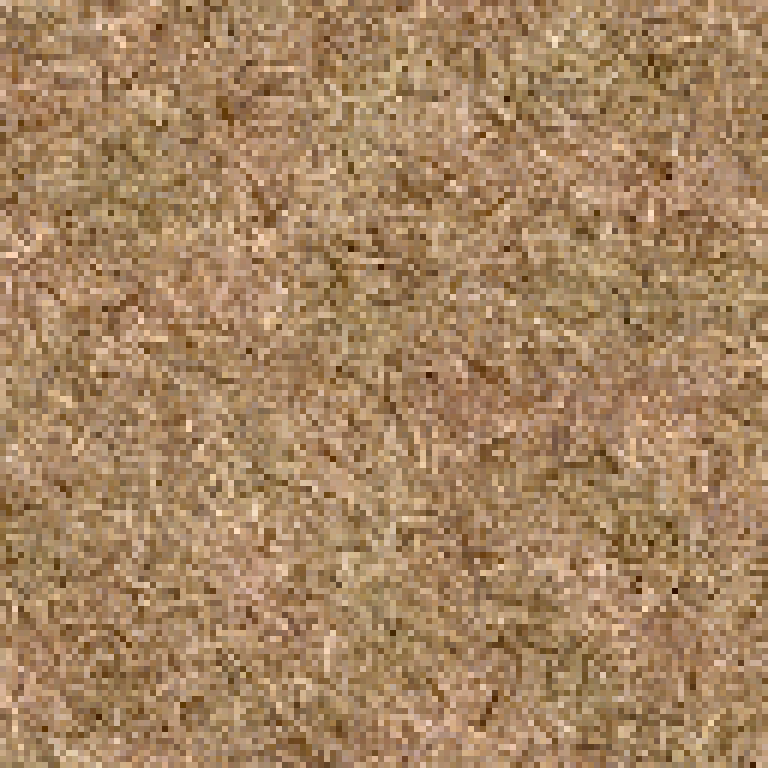
This texture is drawn by a WebGL 1 fragment shader. Its source:

```glsl
precision highp float;
// Coarse mosaic of matted tan felt: short tangled fibres, grain and dark specks.

uniform vec2 u_resolution;

const float MOSAIC = 128.0;     // square tiles across the canvas
const int FIBRE_LAYERS = 7;
const vec3 TAN = vec3(0.652, 0.524, 0.388);
const vec3 TONE_AXIS = vec3(0.98, 1.0, 1.04);
const vec3 WARM_AXIS = vec3(0.35, 0.0, -0.85);
const vec3 OLIVE_AXIS = vec3(-0.5, 0.4, -0.3);

vec2 hash2(vec2 p) {
  vec3 q = fract(p.xyx * vec3(0.1031, 0.1030, 0.0973));
  q += dot(q, q.yzx + 33.33);
  return fract((q.xx + q.yz) * q.zy);
}

// Centred random value in -1..1 with a triangular spread.
float spread(vec2 p) {
  vec2 h = hash2(p);
  return h.x + h.y - 1.0;
}

float cornerSlope(vec2 corner, vec2 offset) {
  float angle = 6.2832 * hash2(corner).x;
  return dot(vec2(cos(angle), sin(angle)), offset);
}

float gradientNoise(vec2 p) {
  vec2 i = floor(p);
  vec2 f = fract(p);
  vec2 u = f * f * f * (f * (f * 6.0 - 15.0) + 10.0);
  vec2 e = vec2(1.0, 0.0);
  float low = mix(cornerSlope(i, f), cornerSlope(i + e, f - e), u.x);
  float high = mix(cornerSlope(i + e.yx, f - e.yx),
                   cornerSlope(i + e.xx, f - e.xx), u.x);
  return mix(low, high, u.y);
}

// Coverage of one bent strand centred on the origin.
float strand(vec2 p, float angle, float halfLength, float bend, float width) {
  float c = cos(angle);
  float s = sin(angle);
  vec2 q = vec2(c * p.x + s * p.y, c * p.y - s * p.x);
  q.y += bend * (q.x * q.x - 0.3 * halfLength * halfLength);
  float side = 1.0 - smoothstep(0.5 * width, 1.4 * width, abs(q.y));
  float ends = 1.0 - smoothstep(halfLength - width, halfLength + width, abs(q.x));
  return side * ends;
}

// Lays one scattered layer of strands over x = tone, y = warmth.
vec2 layFibres(vec2 below, vec2 p, float density, float seed, float width,
               float presence, float lift, float contrast) {
  vec2 g = p * density;
  vec2 home = floor(g);
  vec2 result = below;
  for (int y = -1; y <= 1; y++) {
    for (int x = -1; x <= 1; x++) {
      vec2 cell = home + vec2(float(x), float(y));
      vec2 id = cell + seed;
      vec2 place = hash2(id);
      vec2 shape = hash2(id + 211.3);
      float angle = -0.85 + 1.9 * spread(id + 57.7);
      float halfLength = mix(0.35, 0.9, shape.x);
      float cover = strand(g - cell - place, angle, halfLength,
                           1.4 * (shape.y - 0.5), width * density);
      cover *= step(hash2(id + 401.9).x, presence);
      vec2 paint = vec2(lift + contrast * spread(id + 113.1),
                        0.07 * spread(id + 307.5));
      result = mix(result, paint, cover);
    }
  }
  return result;
}

void main() {
  vec2 uv = gl_FragCoord.xy / min(u_resolution.x, u_resolution.y);
  vec2 tile = floor(uv * MOSAIC);
  vec2 p = (tile + 0.5) / MOSAIC;

  // Matted ground under the fibres.
  vec2 felt = vec2(0.2 * gradientNoise(p * 43.0 + 9.3), 0.0);

  // Dense short fibres, then a few long pale hairs.
  for (int i = 0; i < FIBRE_LAYERS; i++) {
    float k = float(i);
    felt = layFibres(felt, p + 0.013 * k, 20.0 + k, 31.7 * k + 5.0,
                     0.0042, 0.95, 0.0, 0.26);
  }
  felt = layFibres(felt, p, 9.0, 517.0, 0.0032, 0.33, 0.11, 0.09);

  // Broad shading and fine grain.
  float clouds = gradientNoise(p * 4.0 + 3.1) + 0.7 * gradientNoise(p * 10.0 + 17.4);
  float tone = felt.x + 0.06 * clouds + 0.15 * spread(tile + 71.0);
  float warmth = felt.y + 0.04 * spread(tile + 139.0);
  float olive = 0.05 * gradientNoise(p * 7.0 + 41.2) + 0.03 * spread(tile + 263.0);

  // Rare dark specks.
  tone -= 0.22 * step(0.992, hash2(tile + 359.0).x);

  vec3 colour = TAN + tone * TONE_AXIS + warmth * WARM_AXIS + olive * OLIVE_AXIS;
  gl_FragColor = vec4(clamp(colour, 0.0, 1.0), 1.0);
}
```
